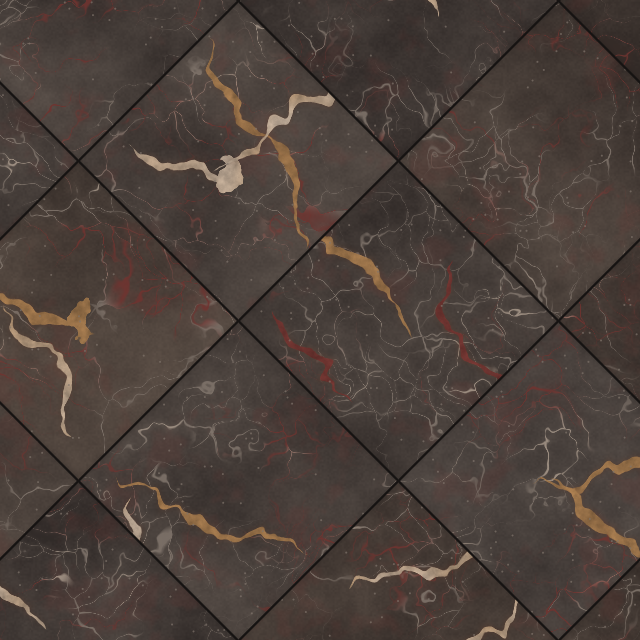
Give the GLSL for this texture, as a Shadertoy shader.

```glsl
#define REPEATS 2.0
#define GRID_ORIGIN vec2(0.3725, 0.4985)
#define GROUT_HALF_WIDTH 0.0018
#define VEIN_WIDTH 0.019
#define HAIR_WIDTH 0.0018
#define DARK_STONE vec3(0.215, 0.190, 0.180)
#define LIGHT_STONE vec3(0.335, 0.302, 0.282)
#define HAIR_GREY vec3(0.50, 0.455, 0.42)
#define CREAM vec3(0.76, 0.69, 0.62)
#define GOLD vec3(0.62, 0.46, 0.29)
#define RED vec3(0.44, 0.20, 0.185)
#define GROUT vec3(0.085, 0.075, 0.07)

float hash(vec2 p) {
    return fract(sin(dot(p, vec2(127.1, 311.7))) * 43758.5453);
}

vec2 hash2(vec2 p) {
    return vec2(hash(p), hash(p + 19.7));
}

float noise(vec2 p) {
    vec2 i = floor(p), f = fract(p);
    f = f * f * (3.0 - 2.0 * f);
    return mix(mix(hash(i), hash(i + vec2(1, 0)), f.x),
               mix(hash(i + vec2(0, 1)), hash(i + vec2(1, 1)), f.x), f.y);
}

float fbm(vec2 p) {
    float sum = 0.0, amp = 0.5;
    for (int i = 0; i < 4; i++) {
        sum += amp * noise(p);
        p = mat2(1.6, 1.2, -1.2, 1.6) * p + 5.3;
        amp *= 0.5;
    }
    return sum / 0.9375;
}

// Approximate distance to the borders of random cells
float crackDistance(vec2 p) {
    vec2 cell = floor(p);
    float near = 9.0, second = 9.0;
    for (int y = -1; y <= 1; y++)
    for (int x = -1; x <= 1; x++) {
        vec2 c = cell + vec2(x, y);
        float d = length(c + hash2(c) - p);
        second = min(second, max(near, d));
        near = min(near, d);
    }
    return 0.5 * (second - near);
}

float cover(float d, float width, float px) {
    return clamp((width - d) / px + 0.5, 0.0, 1.0);
}

void mainImage(out vec4 fragColor, in vec2 fragCoord) {
    float pixel = 1.0 / iResolution.y;
    float px = pixel * REPEATS;

    // Diagonal tiles; c spans one tile diagonal, upright
    vec2 p = (fragCoord * pixel - GRID_ORIGIN) * REPEATS;
    vec2 grid = vec2(p.x + p.y, p.x - p.y);
    vec2 id = floor(grid), q = fract(grid) - 0.5;
    vec2 c = 0.5 * vec2(q.x + q.y, q.x - q.y);
    vec2 seed = hash2(id + 3.1) * 40.0;

    // Clouded stone with grain
    float cloud = fbm(c * 3.0 + seed);
    float tone = 0.55 * hash(id + 8.4) + 1.3 * (cloud - 0.5) + 0.1;
    tone += 0.45 * (fbm(c * 22.0 + seed) - 0.5) + 0.22 * (noise(c * 170.0 + seed) - 0.5);
    vec3 col = mix(DARK_STONE, LIGHT_STONE, clamp(tone, -0.2, 1.1));
    col *= mix(vec3(1), vec3(1.04, 0.98, 0.92), hash(id + 5.6));
    col = mix(col, RED, 0.16 * smoothstep(0.58, 0.75, fbm(c * 9.0 + seed + 31.0)));

    // Networks of hair veins, broken up by noise
    vec2 warp = vec2(fbm(c * 6.0 + seed), fbm(c * 6.0 + seed + 17.0)) - 0.5;
    float turn = 6.28 * hash(id + 1.7);
    mat2 spin = mat2(cos(turn), sin(turn), -sin(turn), cos(turn));
    for (int i = 0; i < 3; i++) {
        float layer = float(i), scale = 2.6 + 2.4 * layer;
        vec2 o = seed + layer * 11.0;
        vec2 s = spin * (c + 0.28 * warp) * vec2(1.0, 1.6);
        float d = crackDistance(s * scale + o) / scale;
        float mask = smoothstep(0.42, 0.72, noise(c * 5.0 + o));
        float width = HAIR_WIDTH * (0.2 + 2.2 * pow(noise(c * 13.0 + o), 2.0));
        vec3 tint = mix(HAIR_GREY, RED, smoothstep(0.55, 0.68, noise(c * 3.0 + o + 7.0)));
        tint = mix(tint, CREAM, 0.6 * smoothstep(0.7, 0.9, noise(c * 10.0 + o + 3.0)));
        col = mix(col, tint, mask * (0.75 * cover(d, width, px) + 0.13 * exp(-d * 90.0)));
    }

    // Bold veins, some ending in a ragged patch
    for (int k = 0; k < 3; k++) {
        vec2 key = id + 13.7 * float(k + 1);
        vec2 shape = hash2(key), kind = hash2(key + 4.2);
        float angle = -0.6 + 2.2 * (shape.x - 0.5);
        vec2 along = vec2(cos(angle), sin(angle));
        vec2 rel = c - 0.55 * (hash2(key + 9.1) - 0.5);
        vec2 v = vec2(dot(rel, along), dot(rel, vec2(-along.y, along.x)));
        v.y -= 0.28 * (fbm(vec2(v.x * 5.0, 30.0 * shape.y)) - 0.5);

        float reach = 0.14 + 0.24 * shape.y;
        float taper = clamp(1.0 - v.x * v.x / (reach * reach), 0.0, 1.0);
        float width = VEIN_WIDTH * taper * (0.15 + 1.1 * noise(c * 16.0 + seed));
        float d = abs(v.y) + 0.007 * (fbm(c * 50.0 + seed) - 0.5);
        float body = cover(d, width, px) * smoothstep(0.0, 0.12, taper);
        float rim = 0.3 * exp(-max(d - width, 0.0) * 110.0) * taper;

        float radius = 0.025 + 0.05 * kind.y;
        float ragged = length(v - vec2(reach * 0.85, 0.0)) + 0.15 * (fbm(c * 14.0 + seed) - 0.5);
        float patchCover = cover(ragged, radius, px) * step(0.62, shape.x);

        vec3 tint = kind.x < 0.5 ? CREAM : kind.x < 0.75 ? GOLD : RED;
        tint = mix(tint, GOLD, 0.55 * step(kind.x, 0.75) * noise(c * 9.0 + seed));
        tint *= 0.75 + 0.45 * fbm(c * 45.0 + seed);
        float present = step(0.5, hash(key + 2.8));
        col = mix(col, mix(GOLD, RED, 0.5) * 0.75, rim * present);
        col = mix(col, tint, 0.92 * max(body, patchCover) * present);
    }

    // Pale specks
    vec2 dust = c * 55.0 + seed, cell = floor(dust);
    float speck = length(fract(dust) - 0.3 - 0.4 * hash2(cell)) / 55.0;
    col = mix(col, HAIR_GREY, 0.7 * step(0.965, hash(cell + 6.0)) * cover(speck, 0.003, px));

    // Grout with a soft dark edge
    float edge = (0.5 - max(abs(q.x), abs(q.y))) * 0.7071 / REPEATS;
    col *= 1.0 - 0.2 * exp(-edge * 350.0);
    col = mix(col, GROUT, cover(edge, GROUT_HALF_WIDTH, pixel));
    fragColor = vec4(col, 1.0);
}
```
